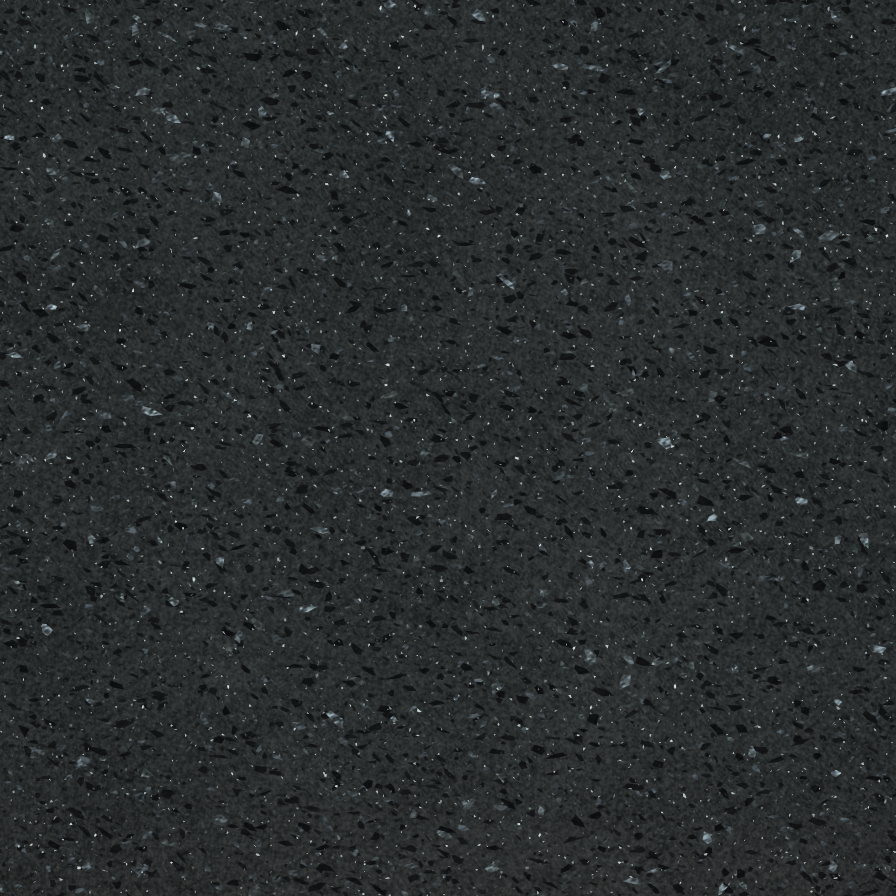
A Shadertoy shader for this texture:

```glsl
const float TAU = 6.2831853;

float hash(vec2 p) {
    return fract(sin(dot(p, vec2(127.1, 311.7))) * 43758.5453);
}

vec2 direction(float angle) {
    return vec2(cos(angle), sin(angle));
}

vec2 turn(vec2 p, vec2 axis) {
    return vec2(dot(p, axis), dot(p, vec2(-axis.y, axis.x)));
}

float noise(vec2 p) {
    vec2 cell = floor(p), f = fract(p);
    f = f * f * (3.0 - 2.0 * f);
    float low = mix(hash(cell), hash(cell + vec2(1, 0)), f.x);
    float high = mix(hash(cell + vec2(0, 1)), hash(cell + vec2(1, 1)), f.x);
    return mix(low, high, f.y);
}

// Signed distance to an irregular five-sided splinter
float shard(vec2 p, vec2 size, vec2 seed) {
    p /= size;
    float d = -1.0;
    for (int i = 0; i < 5; i++) {
        float k = float(i);
        float angle = TAU / 5.0 * (k + 0.75 * hash(seed + k * 1.7));
        float reach = mix(0.4, 1.0, hash(seed + k * 2.3 + 9.0));
        d = max(d, dot(p, direction(angle)) - reach);
    }
    return d * size.y;
}

// Scattered shards: x is coverage, y is a random tone of the shard on top
vec2 scatter(vec2 uv, float cells, float density, vec2 size, float spread, float seed, float pixel) {
    vec2 p = uv * cells, home = floor(p), result = vec2(0);
    for (int y = -1; y <= 1; y++)
    for (int x = -1; x <= 1; x++) {
        vec2 cell = home + vec2(x, y);
        vec2 id = cell + seed;
        if (hash(id) > density) continue;
        vec2 center = cell + vec2(hash(id + 3.1), hash(id + 5.7));
        vec2 axis = direction(-0.25 + spread * (hash(id + 7.3) + hash(id + 8.9) - 1.0));
        vec2 scale = size * vec2(mix(0.5, 1.4, hash(id + 11.9)), mix(0.55, 1.45, hash(id + 13.3)));
        float d = shard(turn(p - center, axis), scale, id + 17.0) / cells;
        float cover = smoothstep(0.6 * pixel, -0.6 * pixel, d);
        if (cover > result.x) result = vec2(cover, hash(id + 23.0));
    }
    return result;
}

void mainImage(out vec4 fragColor, in vec2 fragCoord) {
    float pixel = 1.0 / iResolution.y;
    vec2 uv = fragCoord * pixel;

    vec3 stone = vec3(0.163, 0.177, 0.178);
    vec3 pitch = vec3(0.035, 0.04, 0.045);
    vec3 slate = vec3(0.25, 0.285, 0.305);
    vec3 silver = vec3(0.52, 0.59, 0.62);
    vec3 glint = vec3(0.84, 0.89, 0.89);

    // Grainy resin with soft clouds, slightly cooler toward the top
    vec2 slanted = turn(uv, direction(0.6));
    float grain = noise(slanted * 270.0) + noise(slanted.yx * 490.0 + 31.0) - 1.0;
    float cloud = noise(slanted * 5.0 + 8.0) + noise(slanted * 17.0) - 1.0;
    vec3 color = stone + 0.074 * grain + 0.02 * cloud;
    color += vec3(-0.006, 0.0, 0.006) * (uv.y - 0.5);

    // Streaky mottling and ragged wear shared by the chips
    float mottle = noise(turn(uv, direction(0.35)) * vec2(230.0, 430.0) + 70.0);
    float wear = smoothstep(0.15, 0.65, noise(slanted * 210.0 + 53.0));

    // Dim translucent chips
    vec2 dim = scatter(uv, 60.0, 0.28, vec2(0.38, 0.2), 1.4, 41.0, pixel);
    color = mix(color, slate * (0.45 + 1.1 * mottle), dim.x * mix(0.25, 0.95, dim.y));

    // Dark splinters, large and small
    vec2 large = scatter(uv, 56.0, 0.4, vec2(0.46, 0.21), 0.85, 113.0, pixel);
    vec2 small = scatter(uv, 105.0, 0.24, vec2(0.42, 0.22), 1.2, 227.0, pixel);
    color = mix(color, pitch + 0.035 * mottle, large.x * mix(0.75, 1.0, large.y));
    color = mix(color, pitch + 0.03, small.x * mix(0.5, 1.0, small.y));

    // Bright mottled flakes
    vec2 flake = scatter(uv, 42.0, 0.105, vec2(0.38, 0.22), 1.3, 331.0, pixel);
    float shine = flake.x * mix(0.3, 1.0, flake.y) * mix(0.35, 1.0, wear);
    color = mix(color, silver * (0.3 + 1.15 * mottle), shine);

    // Sparkles, fine dust and larger specks
    vec2 dust = scatter(uv, 135.0, 0.25, vec2(0.17, 0.15), 3.0, 457.0, pixel);
    vec2 speck = scatter(uv, 70.0, 0.09, vec2(0.14, 0.11), 2.0, 571.0, pixel);
    color = mix(color, glint, dust.x * mix(0.08, 0.85, dust.y * dust.y));
    color = mix(color, glint, speck.x * mix(0.3, 1.0, speck.y));

    fragColor = vec4(color, 1.0);
}
```
